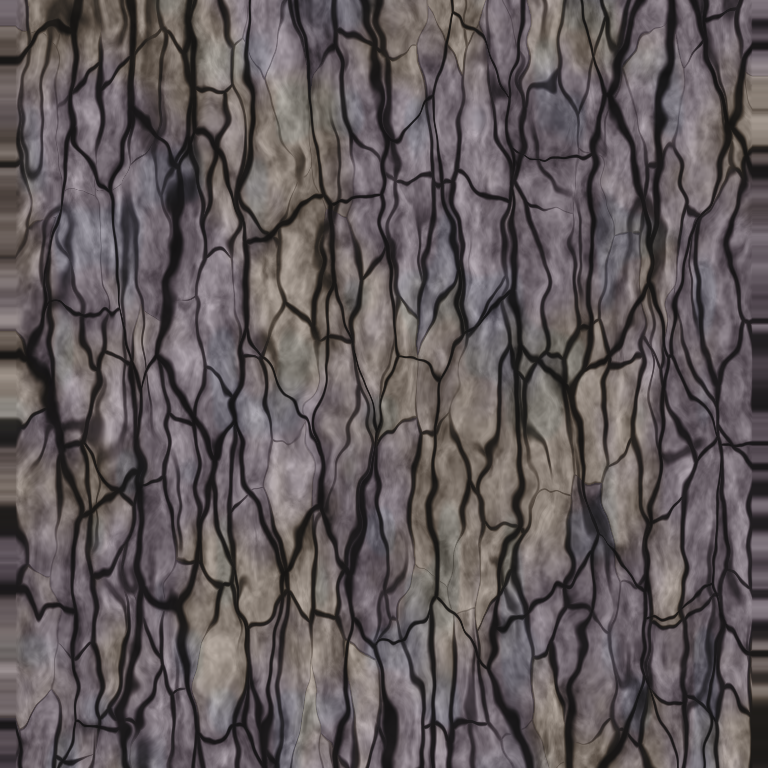
Write a Shadertoy shader that draws this texture.

```glsl
// Weathered tree bark: tall grey-brown plates parted by dark, mostly vertical cracks.
// Two warped, stretched Voronoi layers give the plates, ridged noise adds hairline
// fissures, and layered value noise supplies the grain, fibres and colour patches.

float hash(vec2 p) {
    vec3 q = fract(p.xyx * vec3(0.1031, 0.1030, 0.0973));
    q += dot(q, q.yzx + 33.33);
    return fract((q.x + q.y) * q.z);
}

float noise(vec2 p) {
    vec2 i = floor(p), f = fract(p);
    f = f * f * (3.0 - 2.0 * f);
    return mix(mix(hash(i), hash(i + vec2(1, 0)), f.x),
               mix(hash(i + vec2(0, 1)), hash(i + vec2(1, 1)), f.x), f.y);
}

float fbm(vec2 p) {
    float sum = 0.0, amp = 0.533;
    for (int i = 0; i < 4; i++) {
        sum += amp * noise(p);
        p = p * 2.03 + 17.3;
        amp *= 0.5;
    }
    return sum;
}

// Cell centre: held near its column, free to slide along it
vec2 cellPoint(vec2 cell) {
    return cell + vec2(0.18 + 0.64 * hash(cell + 5.7), hash(cell + 41.3));
}

// x: distance to the plate border in canvas units, y: random value of the plate
vec2 plates(vec2 p, vec2 scale) {
    vec2 s = p * scale, base = floor(s), nearest = vec2(0), home = base;
    float best = 1e5, border = 1e5;
    for (int y = -1; y <= 1; y++)
    for (int x = -1; x <= 1; x++) {
        vec2 cell = base + vec2(x, y);
        vec2 r = cellPoint(cell) - s;
        if (dot(r, r) < best) {
            best = dot(r, r);
            nearest = r;
            home = cell;
        }
    }
    for (int y = -2; y <= 2; y++)
    for (int x = -2; x <= 2; x++) {
        vec2 cell = home + vec2(x, y);
        vec2 r = cellPoint(cell) - s, diff = r - nearest;
        if (dot(diff, diff) > 1e-4)
            border = min(border, dot(0.5 * (r + nearest), diff) / length(diff * scale));
    }
    return vec2(border, hash(home + 91.1));
}

float crack(float dist, float width) {
    return 1.0 - smoothstep(width * 0.35, width + 0.0015, dist);
}

void mainImage(out vec4 fragColor, in vec2 fragCoord) {
    vec2 p = fragCoord / iResolution.xy;
    // Narrow side margins smear the outermost bark into horizontal streaks
    p.x = clamp(p.x, 0.02, 0.98);

    // Ragged warp, coarse then fine
    vec2 q = p + 3.0;
    q += vec2(0.06, 0.09) * (vec2(fbm(p * vec2(9, 5) + 2.0), fbm(p * vec2(14, 6) + 31.0)) - 0.5);
    q += vec2(0.010, 0.016) * (vec2(noise(p * 38.0 + 7.0), noise(p * 42.0 + 53.0)) - 0.5);

    // Cracks of changing width
    vec2 big = plates(q, vec2(12.0, 3.4));
    vec2 small = plates(q + 7.31, vec2(21.0, 5.6));
    float swell = noise(p * vec2(13, 6) + 11.0);
    float thin = smoothstep(0.2, 0.65, noise(p * vec2(15, 8) + 67.0));
    float cracks = crack(big.x, 0.0012 + 0.0085 * swell * swell);
    cracks = max(cracks, crack(small.x, 0.0038 * thin) * (0.25 + 0.7 * thin));
    float ridge = abs(noise(q * vec2(29, 6) + 23.0) - 0.5) / 29.0;
    float fissure = smoothstep(0.4, 0.7, noise(p * vec2(17, 9) + 83.0));
    cracks = max(cracks, 0.75 * fissure * crack(ridge, 0.0012));

    // Plate surface: patches, grain and upright fibres
    float grain = fbm(q * vec2(75, 38));
    float fibre = noise(q * vec2(125, 20) + 9.0);
    float fine = noise(p * vec2(210, 150));
    float patches = fbm(p * vec2(10, 6) + 45.0);
    float tone = 0.51 + 0.09 * (small.y - 0.5) + 0.06 * (big.y - 0.5);
    tone += 0.38 * (grain - 0.5) + 0.12 * (fibre - 0.5);
    tone += 0.08 * (fine - 0.5) + 0.18 * (patches - 0.5);

    // Soft shade sinking towards the cracks
    tone -= (0.08 + 0.20 * swell) * exp(-big.x / 0.009);
    tone -= 0.11 * thin * exp(-small.x / 0.006);
    tone = mix(tone, 0.10 + 0.06 * (grain - 0.5), cracks);
    tone = clamp(tone, 0.06, 0.70);

    // Mauve grey drifting to tan and, here and there, to cool grey
    float hue = fbm(p * vec2(8, 5) + 71.0) + 0.25 * (small.y - 0.5);
    vec3 tint = mix(vec3(-0.004, -0.042, -0.012), vec3(0.012, -0.030, -0.065),
                    smoothstep(0.42, 0.72, hue));
    tint += vec3(-0.02, 0.005, 0.012) * smoothstep(0.62, 0.8, noise(p * vec2(24, 13) + 19.0));
    vec3 color = tone + tint * smoothstep(0.0, 0.35, tone);
    fragColor = vec4(clamp(color, 0.0, 1.0), 1.0);
}
```
